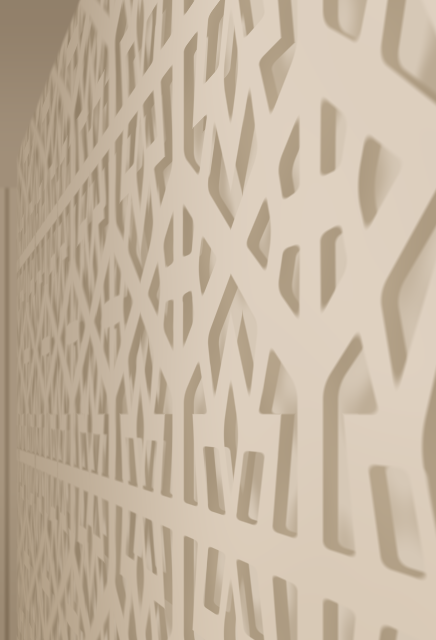
Reproduce this pattern procedurally as a WebGL 1 fragment shader.

```glsl
precision highp float;
// A pale perforated lattice screen receding to the left, with thick cut edges and soft focus.
uniform vec2 u_resolution;

// Perspective, in units of the canvas height
const vec2 VANISHING = vec2(-0.137, 0.353);
const float COLUMN_DEPTH = 1.252;   // spacing of the columns along the screen
const float COLUMN_PHASE = 2.016;
const float ROW_CENTRE = -0.51;     // height of a rosette, downwards from the horizon
const float ROW_PERIOD = 1.79;
const float SCREEN_TOP = -2.47;
const float SCREEN_LEFT = 0.027;

// Cut and focus
const float THICKNESS = 0.046;
const float CORNER_ROUND = 0.03;
const float FOCUS_X = 0.33;
const float BLUR_NEAR = 0.0095;
const float BLUR_MIN = 0.0011;

// Colours
const vec3 FACE_LIT = vec3(0.87, 0.815, 0.75);
const vec3 FACE_DIM = vec3(0.70, 0.63, 0.54);
const vec3 CUT_LIT = vec3(0.69, 0.62, 0.52);
const vec3 CUT_DIM = vec3(0.57, 0.50, 0.405);
const vec3 BEHIND = vec3(0.84, 0.785, 0.715);
const vec3 CEILING = vec3(0.63, 0.56, 0.475);
const vec3 SIDE_WALL = vec3(0.66, 0.59, 0.50);

vec2 hashGradient(vec2 c) {
  float a = 6.2832 * fract(sin(dot(c, vec2(127.1, 311.7))) * 43758.5);
  return vec2(cos(a), sin(a));
}

float gradientNoise(vec2 p) {
  vec2 i = floor(p), f = fract(p);
  vec2 w = f * f * f * (f * (f * 6.0 - 15.0) + 10.0);
  float a = dot(hashGradient(i), f);
  float b = dot(hashGradient(i + vec2(1, 0)), f - vec2(1, 0));
  float c = dot(hashGradient(i + vec2(0, 1)), f - vec2(0, 1));
  float d = dot(hashGradient(i + vec2(1, 1)), f - vec2(1, 1));
  return mix(mix(a, b, w.x), mix(c, d, w.x), w.y);
}

float smoothMax(float a, float b, float k) {
  float h = max(k - abs(a - b), 0.0);
  return max(a, b) + h * h / (4.0 * k);
}

// Signed distance to the line a-b, positive on its right
float edge(vec2 p, vec2 a, vec2 b, vec2 scale) {
  vec2 e = (b - a) * scale;
  return dot((p - a) * scale, normalize(vec2(e.y, -e.x)));
}

// Convex four-sided hole with rounded corners, counter-clockwise
float quad(vec2 p, vec2 a, vec2 b, vec2 c, vec2 d, vec2 scale) {
  float k = CORNER_ROUND * scale.y * scale.y;
  float ab = smoothMax(edge(p, a, b, scale), edge(p, b, c, scale), k);
  float cd = smoothMax(edge(p, c, d, scale), edge(p, d, a, scale), k);
  return smoothMax(ab, cd, k);
}

// Distance to the nearest hole; one quarter of a cell is mirrored both ways
float holes(vec2 panel, vec2 scale) {
  float row = (panel.y - ROW_CENTRE) / ROW_PERIOD;
  vec2 q = abs(vec2(fract(panel.x + 0.5) - 0.5, (fract(row + 0.5) - 0.5) * ROW_PERIOD));
  // Rosette petals
  float d = quad(q, vec2(0.052, 0.07), vec2(0.145, 0.065), vec2(0.178, 0.17), vec2(0.055, 0.27), scale);
  d = min(d, quad(q, vec2(0.21, 0.0), vec2(0.25, -0.11), vec2(0.39, 0.0), vec2(0.25, 0.11), scale));
  // Stepped hole beside the upright: head and stem
  d = min(d, quad(q, vec2(0.065, 0.44), vec2(0.22, 0.32), vec2(0.30, 0.51), vec2(0.065, 0.51), scale));
  d = min(d, quad(q, vec2(0.065, 0.47), vec2(0.15, 0.47), vec2(0.21, 0.835), vec2(0.065, 0.835), scale));
  // Slanted slot, lens and chevron
  d = min(d, quad(q, vec2(0.257, 0.62), vec2(0.40, 0.62), vec2(0.46, 0.835), vec2(0.31, 0.835), scale));
  d = min(d, quad(q, vec2(0.435, 0.57), vec2(0.5, 0.39), vec2(0.565, 0.57), vec2(0.5, 0.78), scale));
  d = min(d, quad(q, vec2(0.30, 0.25), vec2(0.53, 0.043), vec2(0.53, 0.13), vec2(0.36, 0.47), scale));
  return d;
}

void main() {
  vec2 pos = gl_FragCoord.xy / u_resolution.y;
  float pixel = 1.0 / u_resolution.y;
  float nearness = pos.x - VANISHING.x;
  vec2 panel = vec2(COLUMN_PHASE - COLUMN_DEPTH / nearness, (VANISHING.y - pos.y) / nearness);
  vec2 scale = vec2(nearness * nearness / COLUMN_DEPTH, nearness);
  float blur = max(pixel * 0.8, BLUR_MIN + BLUR_NEAR * abs(pos.x - FOCUS_X));

  // Light falls off to the far end and the upper left
  float light = smoothstep(-0.04, 0.40, pos.x) - 0.25 * smoothstep(0.6, 1.0, pos.y) * smoothstep(0.35, 0.0, pos.x);
  float tone = gradientNoise(pos * vec2(5.0, 3.0));
  vec3 face = mix(FACE_DIM, FACE_LIT, light) + 0.012 * tone;
  face -= vec3(0.02, 0.025, 0.035) * smoothstep(0.45, 0.0, pos.y);
  vec3 cut = mix(CUT_DIM, CUT_LIT, light) + 0.05 * gradientNoise(panel * vec2(5.0, 3.0));

  // The far side of each hole shifts right and towards the horizon
  vec2 backPanel = vec2(panel.x - THICKNESS / nearness, panel.y * 1.05);
  float opening = 1.0 - smoothstep(-blur, blur, holes(backPanel, scale));
  float glow = smoothstep(-0.35, 0.25, gradientNoise(panel * vec2(7.0, 5.0) + 3.7));
  vec3 beyond = mix(cut, mix(FACE_DIM, BEHIND, light), 0.35 + 0.65 * glow);
  vec3 inside = mix(cut, beyond, opening);
  vec3 color = mix(inside, face, smoothstep(-blur, blur, holes(panel, scale)));

  // Ceiling and side wall around the screen
  float wallTop = smoothstep(0.702, 0.711, pos.y);
  vec3 room = mix(SIDE_WALL, CEILING, wallTop);
  room -= 0.10 * (1.0 - wallTop) * smoothstep(0.007, 0.0, abs(pos.x - 0.011));
  room -= 0.06 * smoothstep(0.75, 1.0, pos.y) + 0.05 * smoothstep(0.3, 0.0, pos.y);
  float onScreen = smoothstep(-0.003, 0.003, pos.x - SCREEN_LEFT);
  onScreen *= smoothstep(-0.003, 0.003, (panel.y - SCREEN_TOP) * nearness * 0.37);
  gl_FragColor = vec4(mix(room, color, onScreen), 1.0);
}
```
